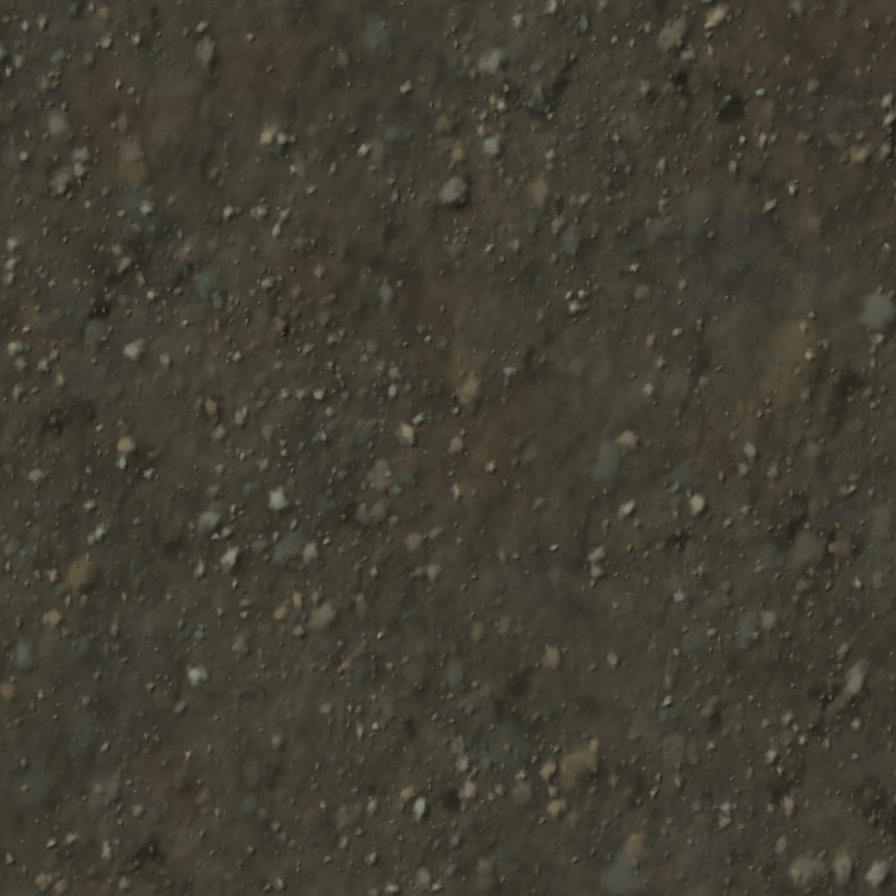
Give the GLSL for this texture, as a Shadertoy shader.

```glsl
// Damp, dark earth strewn with small pale stones, seen from above and soft.
// Gradient noise gives stains, clods and pits; five jittered grids, from grit
// to pebbles, add blurred tilted stones that cast short shadows.

const vec3 SOIL = vec3(0.254, 0.243, 0.193);
const vec3 RUST_SOIL = vec3(0.255, 0.215, 0.165);
const vec3 SLATE_SOIL = vec3(0.238, 0.234, 0.205);
const vec3 DULL_STONE = vec3(0.295, 0.287, 0.236);
const vec3 PALE_STONE = vec3(0.60, 0.585, 0.50);
const vec3 WARM_SHIFT = vec3(0.06, 0.0, -0.045);
const vec2 SHADOW_OFFSET = vec2(0.55, -0.5);
const float STONE_TILT = 0.38;

// Three random values in 0..1 for an integer cell
vec3 hash3(vec2 cell, float seed) {
    uvec3 v = uvec3(ivec3(vec3(cell, seed))) * 1664525u + 1013904223u;
    v.x += v.y * v.z;
    v.y += v.z * v.x;
    v.z += v.x * v.y;
    v ^= v >> 16u;
    v.x += v.y * v.z;
    v.y += v.z * v.x;
    v.z += v.x * v.y;
    return vec3(v >> 8u) / 16777216.0;
}

float cornerSlope(vec2 cell, vec2 toPoint, float seed) {
    float angle = 6.28318 * hash3(cell, seed).x;
    return dot(vec2(cos(angle), sin(angle)), toPoint);
}

float gradientNoise(vec2 p, float seed) {
    vec2 cell = floor(p);
    vec2 f = p - cell;
    vec2 w = f * f * f * (f * (f * 6.0 - 15.0) + 10.0);
    vec2 e = vec2(1.0, 0.0);
    float low = mix(cornerSlope(cell, f, seed),
                    cornerSlope(cell + e.xy, f - e.xy, seed), w.x);
    float high = mix(cornerSlope(cell + e.yx, f - e.yx, seed),
                     cornerSlope(cell + e.xx, f - e.xx, seed), w.x);
    return mix(low, high, w.y);
}

float fbm(vec2 p, float seed) {
    float sum = 0.0;
    float amplitude = 1.0;
    for (int i = 0; i < 4; i++) {
        sum += amplitude * gradientNoise(p, seed + float(i));
        p = p * 2.03 + 7.1;
        amplitude *= 0.55;
    }
    return sum;
}

vec2 rotate(vec2 p, float angle) {
    float c = cos(angle);
    float s = sin(angle);
    return vec2(c * p.x - s * p.y, s * p.x + c * p.y);
}

// Stones gather in loose drifts and leave smoother soil between
float stoneDrift(vec2 uv) {
    return smoothstep(-0.75, 0.4, fbm(uv * 4.0, 3.0));
}

// Blurred coverage of one irregular, slightly elongated stone
float stoneMask(vec2 p, float radius, float angle, float stretch, float seed, float core) {
    vec2 q = rotate(p, angle) / radius * vec2(stretch, 1.0 / stretch);
    float bumps = 0.5 * gradientNoise(q * 1.3 + 20.0, seed);
    return 1.0 - smoothstep(core, 1.15, length(q) + bumps);
}

vec3 addStones(vec3 color, vec2 uv, float cells, float share, float paleness, float core, float seed) {
    vec2 p = uv * cells;
    vec2 home = floor(p);
    for (int y = -1; y <= 1; y++)
    for (int x = -1; x <= 1; x++) {
        vec2 cell = home + vec2(x, y);
        vec3 place = hash3(cell, seed);
        if (place.z > share * stoneDrift(cell / cells)) continue;
        vec3 form = hash3(cell, seed + 1.0);
        vec3 look = hash3(cell, seed + 2.0);
        vec2 local = p - cell - 0.15 - 0.7 * place.xy;
        float radius = mix(0.28, 0.52, form.x * form.x);
        float angle = STONE_TILT + 1.1 * (form.y - 0.5);
        float stretch = mix(1.0, 1.38, form.z);
        float shapeSeed = seed + floor(look.z * 90.0);
        float stone = stoneMask(local, radius, angle, stretch, shapeSeed, core);
        float shade = stoneMask(local - SHADOW_OFFSET * radius, radius, angle, stretch, shapeSeed, 0.0);
        float light = look.x * look.x * look.x;
        vec3 tint = mix(DULL_STONE, PALE_STONE, light * paleness);
        tint += WARM_SHIFT * (look.y - 0.45);
        tint *= 1.0 + 0.1 * dot(local / radius, normalize(-SHADOW_OFFSET));
        color *= 1.0 - shade * mix(0.1, 0.36, light);
        color = mix(color, tint, stone * mix(0.45, 0.95, look.x));
    }
    return color;
}

vec3 soilColor(vec2 uv) {
    float rust = smoothstep(0.1, 0.7, fbm(uv * 5.0, 31.0));
    rust = max(rust, smoothstep(0.4, 0.0, length(uv - vec2(1.02, 0.96))));
    float slate = smoothstep(0.0, 0.6, fbm(uv * 5.0, 41.0));
    vec3 color = mix(SOIL, RUST_SOIL, 0.55 * rust);
    color = mix(color, SLATE_SOIL, 0.6 * slate);
    vec2 grain = rotate(uv, STONE_TILT) * vec2(1.25, 0.8);
    float broad = 0.15 * fbm(uv * 6.0, 51.0);
    float clods = 0.20 * gradientNoise(grain * 24.0, 61.0) + 0.17 * gradientNoise(grain * 50.0, 71.0);
    float grit = 0.11 * gradientNoise(grain * 100.0, 81.0);
    float pits = smoothstep(0.2, 0.75, fbm(grain * 15.0, 91.0)) * stoneDrift(uv);
    return color * (1.0 + broad + clods + grit - 0.4 * pits);
}

void mainImage(out vec4 fragColor, in vec2 fragCoord) {
    vec2 uv = fragCoord / iResolution.y;
    vec3 color = soilColor(uv);
    color = addStones(color, uv, 15.0, 0.20, 0.30, 0.35, 200.0);
    color = addStones(color, uv, 88.0, 0.50, 0.40, 0.0, 100.0);
    color = addStones(color, uv, 27.0, 0.22, 0.60, 0.25, 500.0);
    color = addStones(color, uv, 56.0, 0.42, 0.80, 0.05, 300.0);
    color = addStones(color, uv, 38.0, 0.24, 0.85, 0.15, 400.0);
    fragColor = vec4(color, 1.0);
}
```
